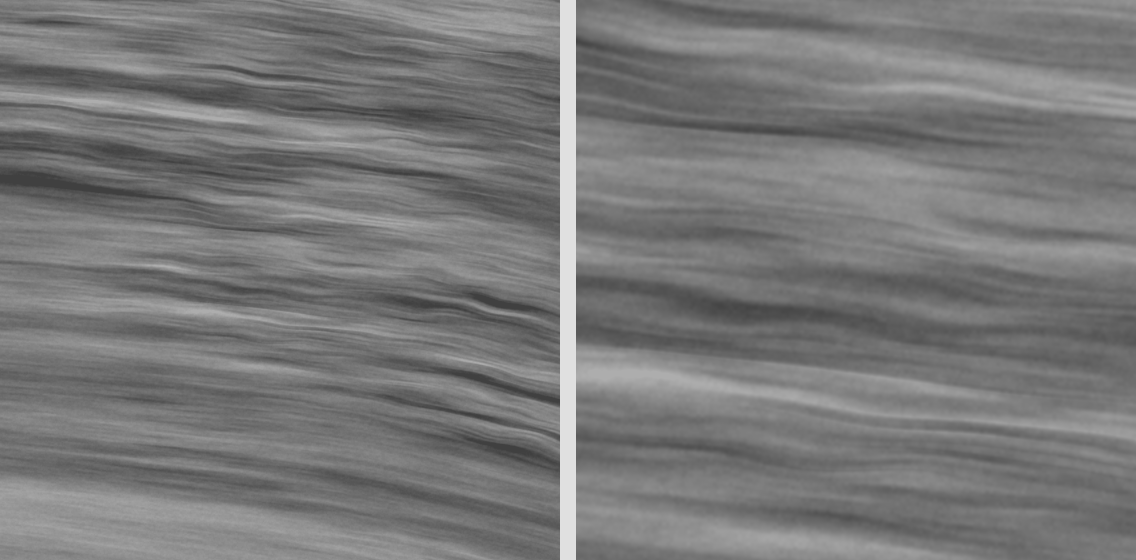
Left: the whole. Right: its middle third, enlarged.
A WebGL 1 fragment shader for this texture:

```glsl
precision highp float;

uniform vec2 u_resolution;

float hash(vec2 p) {
  return fract(sin(dot(p, vec2(127.1, 311.7))) * 43758.5453);
}

// Smooth random values along one row; every row is shifted differently.
float rowNoise(float x, float row) {
  x += 17.0 * hash(vec2(row, 5.3));
  float cell = floor(x);
  float t = fract(x);
  t = t * t * (3.0 - 2.0 * t);
  return mix(hash(vec2(cell, row)), hash(vec2(cell + 1.0, row)), t);
}

// Staggered value noise, so stretched cells form overlapping lenses.
float noise(vec2 p) {
  float row = floor(p.y);
  float t = fract(p.y);
  t = t * t * (3.0 - 2.0 * t);
  return mix(rowNoise(p.x, row), rowNoise(p.x, row + 1.0), t);
}

float centered(vec2 p) {
  return noise(p) - 0.5;
}

// Soft-edged layer around a given height.
float seam(float height, float center, float halfWidth) {
  float d = (height - center) / halfWidth;
  return exp(-d * d * d * d);
}

// Strata dip to the right, more steeply towards the bottom.
vec2 bend(vec2 p) {
  float dip = 0.05 * p.x + 0.06 * p.x * p.x + 0.05 * p.x * (1.0 - p.y);
  float swell = 0.022 * centered(p * vec2(2.2, 4.0) + 31.0);
  return vec2(p.x, p.y + dip + swell);
}

// Long bands down to hair-thin fibres.
float strata(vec2 p, float roughness) {
  float sum = 0.0;
  vec2 scale = vec2(0.8, 12.0);
  float weight = 0.19;
  for (int i = 0; i < 5; i++) {
    float detail = i < 2 ? 1.0 : roughness;
    sum += weight * detail * centered(p * scale + float(i) * 13.7);
    scale *= vec2(2.2, 2.15);
    weight *= 0.86;
  }
  return sum;
}

// Sparse thin streaks cut out of the noise peaks.
float streaks(vec2 p, vec2 scale) {
  return smoothstep(0.68, 0.95, noise(p * scale));
}

void main() {
  vec2 uv = gl_FragCoord.xy / u_resolution;
  vec2 p = bend(uv);

  // Rough, rippled patches alternate with smooth layers.
  float patches = smoothstep(0.25, 0.7, noise(p * vec2(1.8, 8.0) + 71.0));
  float roughness = mix(0.55, 1.1, patches) * mix(0.65, 1.0, smoothstep(0.0, 0.4, p.y));
  vec2 ripple = uv * vec2(14.0, 36.0) + 9.0;
  p.y += 0.009 * patches * centered(ripple);

  // Broad layers
  float tone = 0.45 + strata(p, roughness);
  tone += 0.10 * (1.0 - smoothstep(0.0, 0.32, p.y));
  tone -= 0.09 * seam(p.y, 0.865, 0.022);
  tone -= 0.07 * seam(p.y, 0.435, 0.020);
  tone -= 0.08 * seam(p.y, 0.220, 0.012);
  tone += 0.06 * seam(p.y, 0.620, 0.030);
  tone += 0.06 * seam(p.y, 0.345, 0.018);

  // Dark creases and pale fibres
  tone -= 0.11 * roughness * streaks(p + 3.1, vec2(4.0, 75.0));
  tone -= 0.06 * streaks(p + 8.4, vec2(1.6, 42.0));
  tone += 0.07 * roughness * streaks(p + 5.7, vec2(5.0, 95.0));

  // Fine grain
  tone += 0.030 * centered(uv * vec2(150.0, 260.0));
  tone += 0.025 * centered(uv * 420.0 + 11.0);

  gl_FragColor = vec4(vec3(clamp(tone, 0.25, 0.68)), 1.0);
}
```
